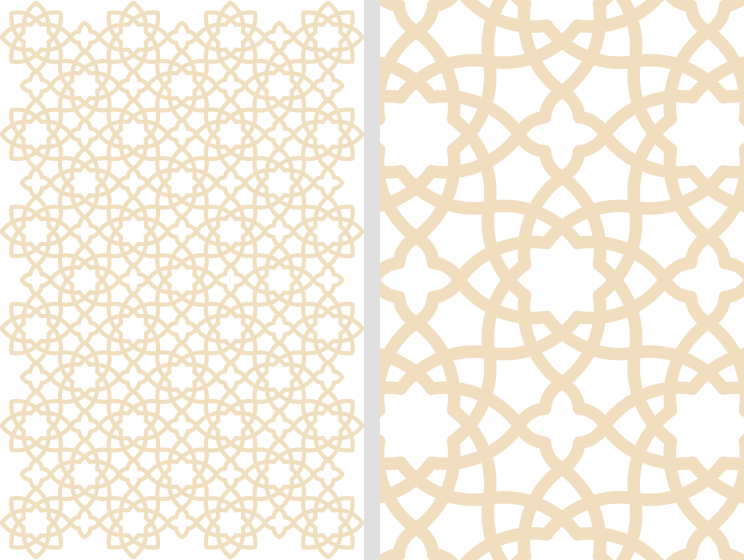
Left, the full canvas; right, a detail of the centre.
This pattern is drawn by a Shadertoy shader. Its source:

```glsl
const float EIGHTH_TURN = 0.78539816;
const vec2 GRID_SPAN = vec2(7.485, 11.53);  // grid pitches across the canvas
const vec2 LAST_SITE = vec2(3.0, 5.0);      // outermost sites from the centre
const float STROKE_WIDTH = 0.086;
const vec3 PAPER = vec3(1.0);
const vec3 SAND = vec3(0.94, 0.87, 0.75);

vec2 polar(float radius, float angle) {
    return radius * vec2(cos(angle), sin(angle));
}

// Distance to a circular arc from a to b, bulging to the right of travel
float arcDistance(vec2 p, vec2 a, vec2 b, float sagitta) {
    vec2 chord = b - a;
    float halfChord = 0.5 * length(chord);
    float radius = (halfChord * halfChord + sagitta * sagitta) / (2.0 * sagitta);
    float rise = radius - sagitta;
    vec2 along = chord / (2.0 * halfChord);
    vec2 q = p - 0.5 * (a + b);
    vec2 local = vec2(abs(dot(q, along)), dot(q, vec2(along.y, -along.x)) + rise);
    bool inSector = local.x * rise < local.y * halfChord;
    return inSector ? abs(length(local) - radius)
                    : length(local - vec2(halfChord, rise));
}

// Eight interlaced petals around an eight-pointed star
float rosetteDistance(vec2 p, float tipRadius, float notchRadius, float sagitta) {
    float radius = length(p);
    float angle = atan(p.y, p.x + step(radius, 1e-5));
    angle = abs(angle - EIGHTH_TURN * round(angle / EIGHTH_TURN));
    vec2 tip = vec2(tipRadius, 0.0);
    vec2 notch = polar(notchRadius, 1.5 * EIGHTH_TURN);
    float d = 1e3;
    for (int k = -1; k <= 2; k++) {
        vec2 q = polar(radius, abs(angle - float(k) * EIGHTH_TURN));
        d = min(d, arcDistance(q, tip, notch, sagitta));
    }
    return d;
}

// Four-lobed cross
float crossDistance(vec2 p, float tipRadius, float waist, float sagitta) {
    p = abs(p);
    p = vec2(max(p.x, p.y), min(p.x, p.y));
    return arcDistance(p, vec2(tipRadius, 0.0), vec2(waist), sagitta);
}

// Rosettes and crosses alternate as on a checkerboard
float latticeDistance(vec2 grid) {
    vec2 nearest = round(grid);
    float d = 1e3;
    for (int j = -1; j <= 1; j++) {
        for (int i = -1; i <= 1; i++) {
            vec2 site = nearest + vec2(i, j);
            if (any(greaterThan(abs(site), LAST_SITE))) continue;
            vec2 p = grid - site;
            bool isRosette = mod(site.x + site.y, 2.0) < 0.5;
            d = min(d, isRosette ? rosetteDistance(p, 0.707, 0.275, 0.092)
                                 : crossDistance(p, 0.293, 0.117, 0.028));
        }
    }
    return d;
}

void mainImage(out vec4 fragColor, in vec2 fragCoord) {
    vec2 grid = (fragCoord / iResolution.xy - 0.5) * GRID_SPAN;
    float softness = 0.7 * GRID_SPAN.y / iResolution.y;
    float edge = latticeDistance(grid) - 0.5 * STROKE_WIDTH;
    float ink = 1.0 - smoothstep(-softness, softness, edge);
    fragColor = vec4(mix(PAPER, SAND, ink), 1.0);
}
```
